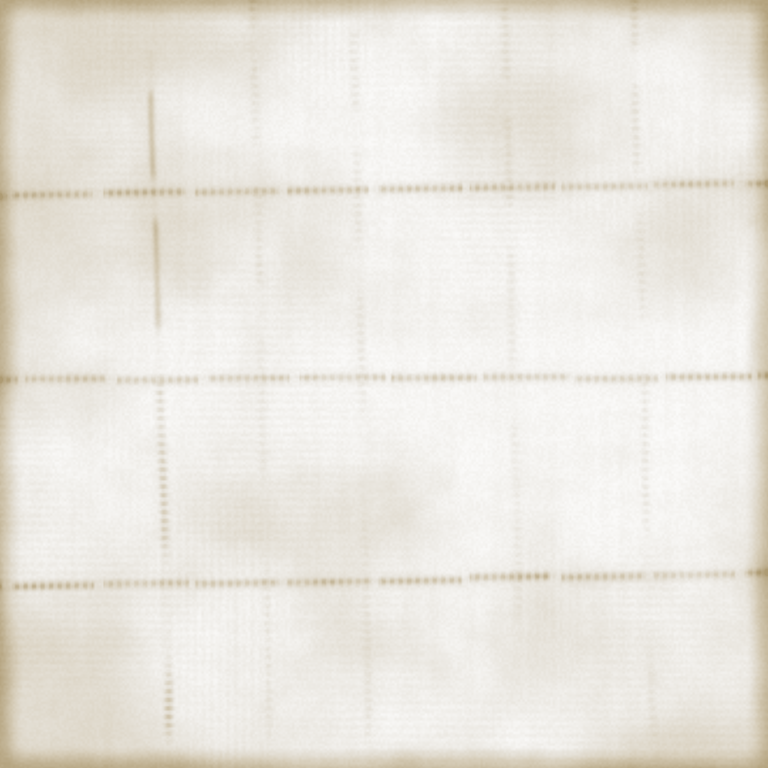
Give the GLSL for this texture, as a three.js fragment shader.

```glsl
// Worn, stained cloth with three stitched rows, five faint stitched columns and browned edges.
varying vec2 vUv;

#define ROWS 3
#define COLUMNS 5
#define ROW_WIDTH 0.0060
#define COLUMN_WIDTH 0.0066
#define STITCH_PITCH 0.0111
#define SEGMENT_PITCH 0.1192
#define WEAVE_PITCH 0.0106
#define EDGE_WIDTH 0.034
#define STAIN_AMOUNT 0.16
#define GRAIN_AMOUNT 0.034
#define PALE_INK vec3(0.72, 0.81, 1.0)
#define DARK_INK vec3(0.58, 0.715, 1.0)

const float TAU = 6.2831853;

float hash(vec2 p) {
  vec3 q = fract(vec3(p.xyx) * 0.1031);
  q += dot(q, q.yzx + 33.33);
  return fract((q.x + q.y) * q.z);
}

float noise(vec2 p) {
  vec2 cell = floor(p);
  vec2 f = fract(p);
  f = f * f * (3.0 - 2.0 * f);
  float low = mix(hash(cell), hash(cell + vec2(1.0, 0.0)), f.x);
  float high = mix(hash(cell + vec2(0.0, 1.0)), hash(cell + 1.0), f.x);
  return mix(low, high, f.y);
}

float fbm(vec2 p) {
  float sum = 0.0;
  float weight = 0.54;
  for (int i = 0; i < 4; i++) {
    sum += weight * noise(p);
    p = p * 2.03 + 17.7;
    weight *= 0.46;
  }
  return sum;
}

// Soft line profile, 1 at the centre.
float softLine(float d, float width) {
  return exp(-1.4 * d * d / (width * width));
}

// Stitch beads along a seam.
float beads(float along) {
  return smoothstep(-0.9, 0.9, cos(TAU * along / STITCH_PITCH));
}

float rowSeams(vec2 p) {
  float tone = 0.0;
  for (int i = 0; i < ROWS; i++) {
    float k = float(i);
    float bow = k * (2.0 - k);
    float y = 0.245 + 0.254 * k + 0.008 * bow + (0.016 - 0.011 * bow) * (p.x - 0.5);
    float along = (p.x - 0.014 - 0.017 * bow) / SEGMENT_PITCH;
    float id = floor(along);
    float f = fract(along);
    float shift = (hash(vec2(id, k + 5.0)) - 0.5) * 0.004;
    float gap = 0.02 + 0.07 * hash(vec2(id, k + 31.0));
    float segment = smoothstep(0.0, 0.03, f) * (1.0 - smoothstep(0.96 - gap, 1.0 - gap, f));
    float strength = 0.16 + 0.12 * pow(hash(vec2(id, k + 12.0)), 3.0);
    strength *= 0.75 + 0.5 * noise(vec2(p.x * 28.0, k * 9.0));
    float d = p.y - y - shift;
    tone += strength * mix(0.12, 1.0, segment) * softLine(d, ROW_WIDTH) * mix(0.5, 1.0, beads(p.x));
    tone += 0.025 * softLine(d, ROW_WIDTH * 2.0);
  }
  return tone;
}

float columnSeams(vec2 p) {
  float tone = 0.0;
  for (int i = 0; i < COLUMNS; i++) {
    float k = float(i);
    float s = sin(TAU * k / 8.0);
    float x = 0.208 + 0.1575 * k - 0.053 * s * s * s - 0.0065 * sin(TAU * k / 4.0);
    x += (0.5 - p.y) * (0.018 + 0.014 * hash(vec2(k, 3.0)));
    x += (noise(vec2(p.y * 6.0, k * 7.0)) - 0.5) * 0.004;
    float first = 1.0 - step(0.5, k);
    // Unevenly spaced worn gaps.
    float h = p.y - 0.48;
    float phase = (p.y - 0.2775 + 0.9 * h * h - 0.07 * k) / 0.2625;
    float worn = 1.0 - 0.85 * smoothstep(0.25, 0.85, cos(TAU * phase));
    worn *= 0.5 + 0.8 * noise(vec2(p.y * 11.0, k * 13.0));
    worn *= smoothstep(0.02, 0.06, p.y) * (1.0 - smoothstep(0.91, 0.94, p.y) * first);
    float solid = first * smoothstep(0.5, 0.62, p.y);
    float bead = mix(mix(0.35, 1.0, beads(p.y)), 0.85, solid);
    float width = COLUMN_WIDTH * (1.0 - 0.2 * solid);
    tone += mix(0.062, 0.19, first) * worn * bead * softLine(p.x - x, width);
  }
  return tone;
}

// Ribs of the cloth, visible only in worn patches.
float weave(vec2 p) {
  vec2 ribs = 0.5 + 0.5 * cos(TAU * p / WEAVE_PITCH);
  float across = ribs.y * smoothstep(0.4, 0.8, noise(p * vec2(6.0, 5.0) + 41.0));
  float down = ribs.x * smoothstep(0.4, 0.8, noise(p * vec2(7.0, 4.0) + 73.0));
  float streaks = noise(p * vec2(85.0, 5.0)) + 0.6 * noise(p * vec2(6.0, 70.0) + 9.0);
  return 0.018 * across + 0.017 * down + 0.018 * (streaks - 0.8);
}

void main() {
  vec2 p = vUv;

  // Cloudy stains, stronger away from the middle.
  vec2 fromCentre = abs(p - 0.5);
  float cloud = fbm(p * vec2(5.2, 5.8) + vec2(3.4, 8.1)) + 0.7 * dot(fromCentre, fromCentre);
  float tone = 0.033 + STAIN_AMOUNT * smoothstep(0.34, 1.0, cloud);
  tone += weave(p) + rowSeams(p) + columnSeams(p);

  // Ragged brown border with rounded corners and a faint halo.
  vec2 corner = max(EDGE_WIDTH - 0.5 + fromCentre, 0.0);
  float edge = EDGE_WIDTH - length(corner) + (fbm(p * 9.0 + 21.0) - 0.5) * 0.016;
  tone += 0.27 * (1.0 - smoothstep(-0.008, EDGE_WIDTH - 0.004, edge));
  tone += 0.025 * exp(-max(edge, 0.0) / 0.05);

  // Fine grain.
  tone += GRAIN_AMOUNT * (noise(p * 330.0) - 0.5);
  tone = clamp(tone, 0.012, 0.55);
  vec3 ink = mix(PALE_INK, DARK_INK, smoothstep(0.02, 0.3, tone));
  gl_FragColor = vec4(1.0 - ink * tone, 1.0);
}
```
